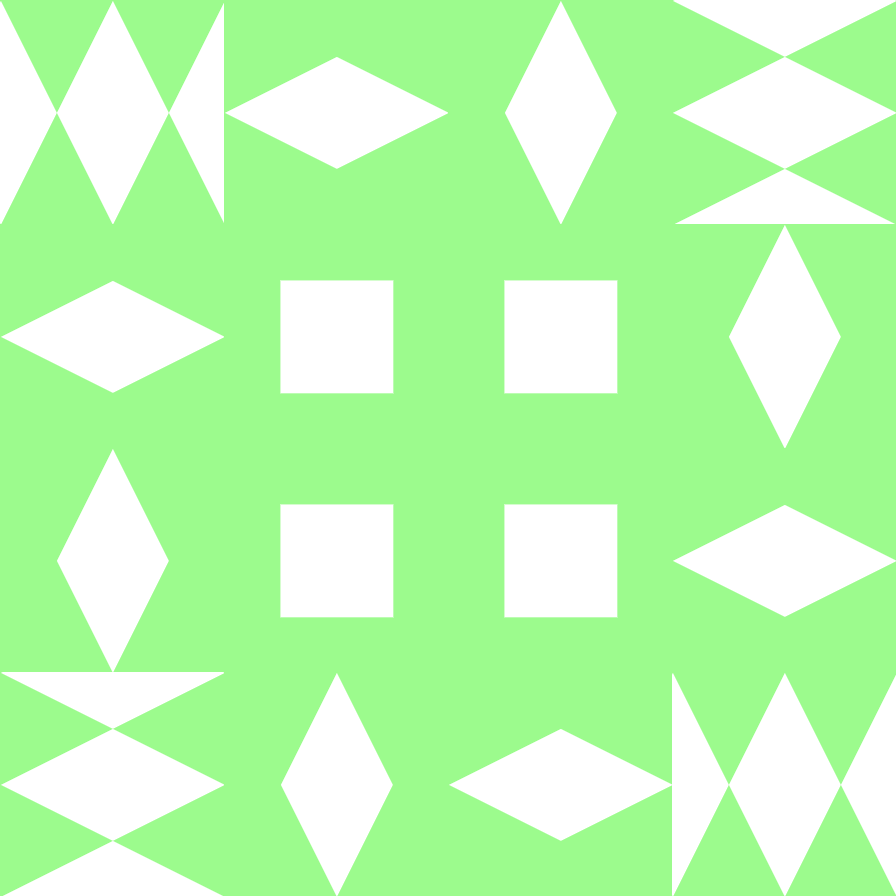
Write a Shadertoy shader that draws this pattern.

```glsl
float diamond(vec2 p) {
    p = abs(p);
    return (2.0 * p.x + p.y - 0.5) / sqrt(5.0);
}

float square(vec2 p) {
    p = abs(p);
    return max(p.x, p.y) - 0.252;
}

void mainImage(out vec4 fragColor, in vec2 fragCoord) {
    vec3 green = vec3(0.612, 0.984, 0.553);

    // Four by four patches, each with a centred local frame
    vec2 grid = 4.0 * fragCoord / iResolution.xy;
    vec2 cell = floor(grid);
    vec2 local = grid - cell - 0.5 + vec2(-0.0039, 0.0039);
    float pixel = 4.0 / iResolution.y;

    // Border diamonds alternate between upright and lying
    bool upright = mod(cell.x + cell.y, 2.0) > 0.5;
    vec2 turned = upright ? local : local.yx;

    // Corner patches repeat the diamond across its narrow axis
    vec2 ring = abs(cell - 1.5);
    if (min(ring.x, ring.y) > 1.0)
        turned.x = 0.5 * (fract(2.0 * turned.x + 0.5) - 0.5);

    // Squares fill the middle, diamonds the border
    bool inner = max(ring.x, ring.y) < 1.0;
    float dist = inner ? square(local) : diamond(turned);

    float cover = clamp(0.5 - dist / pixel, 0.0, 1.0);
    fragColor = vec4(mix(green, vec3(1.0), cover), 1.0);
}
```
